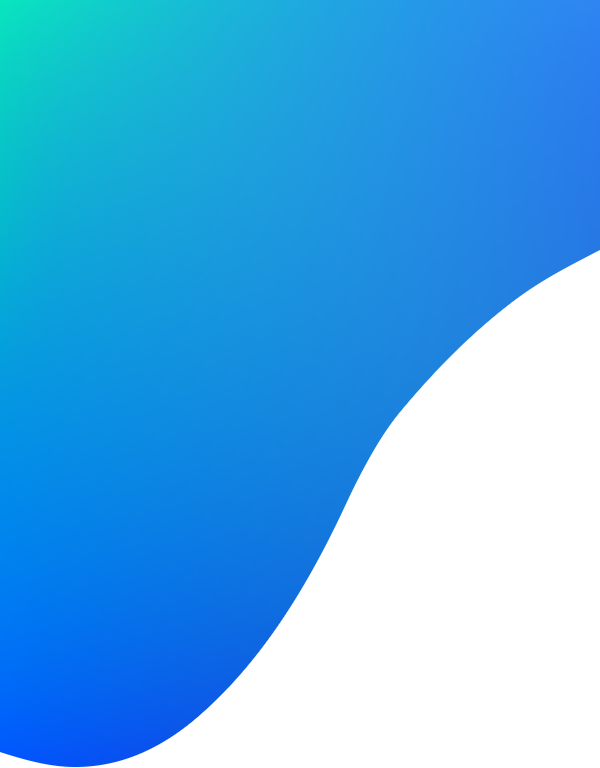
Give the GLSL for this background, as a Shadertoy shader.

```glsl
// A teal-to-blue gradient sheet that ends in a flowing wave over white.
// The wave is a cubic Hermite curve through a few knots; the sheet is a
// small smooth colour mesh with a soft teal glow along the left edge.

#define PAPER_COLOR vec3(1.0)
#define GLOW_TINT   vec3(-0.024, 0.055, -0.031)
#define GLOW_WIDTH  0.07
#define GLOW_HEIGHT 0.74
#define GLOW_SPREAD 0.20

// Wave knots, left to right: x, y, slope
const int KNOTS = 7;
const vec3 waveKnots[KNOTS] = vec3[KNOTS](
    vec3(0.0, 0.0208, -0.25),
    vec3(0.125, 0.0013, 0.0),
    vec3(0.3333, 0.069, 0.6875),
    vec3(0.575, 0.3411, 1.68),
    vec3(0.6667, 0.4635, 0.94),
    vec3(0.8583, 0.6094, 0.586),
    vec3(1.0, 0.6745, 0.406));

// Mesh colours: four rows from the top, each left, middle, right
const vec3 meshColors[12] = vec3[12](
    vec3(0.035, 0.895, 0.750), vec3(0.118, 0.667, 0.871), vec3(0.180, 0.525, 0.949),
    vec3(0.039, 0.651, 0.847), vec3(0.110, 0.580, 0.871), vec3(0.149, 0.471, 0.894),
    vec3(0.000, 0.533, 0.925), vec3(0.071, 0.482, 0.871), vec3(0.133, 0.450, 0.843),
    vec3(0.000, 0.329, 1.000), vec3(0.078, 0.282, 0.882), vec3(0.118, 0.275, 0.824));

float waveHeight(float x) {
    float height = 0.0;
    for (int i = 0; i < KNOTS - 1; i++) {
        vec3 a = waveKnots[i], b = waveKnots[i + 1];
        if (i > 0 && x < a.x) break;
        float span = b.x - a.x;
        float t = (x - a.x) / span, s = 1.0 - t;
        height = s * s * ((1.0 + 2.0 * t) * a.y + t * span * a.z)
               + t * t * ((1.0 + 2.0 * s) * b.y - s * span * b.z);
    }
    return height;
}

// Quadratic across, cubic down
vec3 sheetColor(vec2 uv) {
    float x = uv.x, y = 3.0 * (1.0 - uv.y);
    vec3 across = vec3((2.0 * x - 1.0) * (x - 1.0),
                       4.0 * x * (1.0 - x),
                       x * (2.0 * x - 1.0));
    vec4 down = vec4((1.0 - y) * (y - 2.0) * (y - 3.0) / 6.0,
                     y * (y - 2.0) * (y - 3.0) / 2.0,
                     y * (1.0 - y) * (y - 3.0) / 2.0,
                     y * (y - 1.0) * (y - 2.0) / 6.0);
    vec3 color = vec3(0.0);
    for (int i = 0; i < 12; i++)
        color += meshColors[i] * across[i % 3] * down[i / 3];

    // Left edge glow
    float rise = (uv.y - GLOW_HEIGHT) / GLOW_SPREAD;
    return color + GLOW_TINT * exp(-x / GLOW_WIDTH - rise * rise);
}

void mainImage(out vec4 fragColor, in vec2 fragCoord) {
    vec2 uv = fragCoord / iResolution.xy;

    // Signed distance to the wave in pixels, for a smooth edge
    float above = uv.y - waveHeight(uv.x);
    float pixel = length(vec2(dFdx(above), dFdy(above)));
    float coverage = clamp(above / max(pixel, 1e-6) + 0.5, 0.0, 1.0);

    vec3 color = mix(PAPER_COLOR, sheetColor(uv), coverage);
    fragColor = vec4(clamp(color, 0.0, 1.0), 1.0);
}
```
